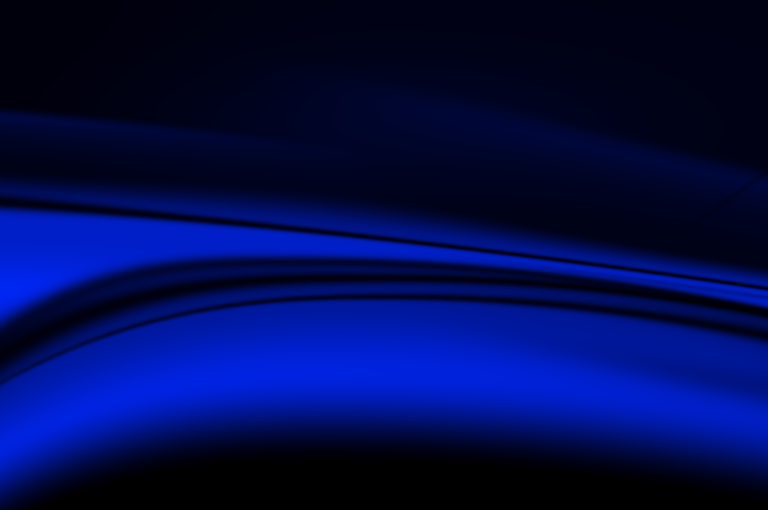
Give the GLSL for this background, as a Shadertoy shader.

```glsl
// Glossy blue waves: layered arcs of light separated by thin dark creases.
// Each crease is a curve over x; the light level is built between the curves
// from top to bottom, then tinted blue.

// Height of an arc: peak (x, y), drop at the left and right borders, left steepness.
float arc(float x, vec2 peak, float dropL, float dropR, float steep) {
    float l = max(peak.x - x, 0.0) / peak.x;
    float r = max(x - peak.x, 0.0) / (1.0 - peak.x);
    return peak.y + dropL * pow(l, steep) + dropR * r * r;
}

float bell(float d, float width) {
    return exp(-d * d / (width * width));
}

// Light that starts at an edge (d = 0) and decays below it.
float edgeGlow(float d, float soft, float decay) {
    return smoothstep(-soft, soft, d) * exp(-max(d, 0.0) / decay);
}

void mainImage(out vec4 fragColor, in vec2 fragCoord) {
    vec2 uv = fragCoord / iResolution.xy;
    float x = uv.x, y = 1.0 - uv.y;          // y runs downward
    float left = pow(1.0 - x, 4.0);          // widens the creases at the left

    // Signed distances below each curve
    float dRim    = y - (0.396 + 0.119 * x + 0.051 * x * x);
    float dUpper  = y - arc(x, vec2(0.40, 0.514), 0.146, 0.098, 3.0);
    float dMiddle = y - arc(x, vec2(0.50, 0.545), 0.154, 0.070, 3.0);
    float dLower  = y - arc(x, vec2(0.50, 0.582), 0.170, 0.078, 2.5);
    float dShadow = y - arc(x, vec2(0.42, 0.822), 0.135, 0.086, 2.5);

    // Dark sky with two faint sheets of light
    float sky = 0.045 + 0.03 * smoothstep(0.0, 0.5, x);
    sky += 0.08 * bell(x - 0.5, 0.3) * bell(y - 0.25, 0.13);
    float dLeftSheet = y - (0.219 + 0.12 * x + 0.11 * x * x);
    sky += 0.25 * edgeGlow(dLeftSheet, 0.014, 0.055) * (1.0 - smoothstep(0.0, 0.55, x));
    float dRightSheet = y - (0.176 + 0.345 * (x - 0.5));
    sky += 0.21 * smoothstep(0.25, 0.95, x)
         * edgeGlow(dRightSheet, 0.05 - 0.025 * x, 0.065);
    float dDiagonal = (y - 0.336) + 1.07 * (x - 1.0);
    sky *= 1.0 - 0.25 * bell(dDiagonal, 0.006) * smoothstep(0.86, 0.96, x);

    // Glow hugging the rim from above
    float reach = 0.065 + 0.03 * bell(x - 0.45, 0.3) - 0.02 * x;
    sky += (0.42 + 0.15 * x) * smoothstep(-reach, 0.0, dRim);

    // Bright ribbon between the rim and the upper crease
    float ribbon = 0.78 + 0.17 * bell(x, 0.3) * bell(y - 0.57, 0.06);
    ribbon -= 0.2 * bell(dRim - 0.018, 0.005) * smoothstep(0.5, 1.0, x);

    // Dim folds, then the large wave body with its bright ridge
    float fold = 0.50 - 0.15 * x * x;
    float body = 0.62 + 0.28 * smoothstep(0.0, 0.15, dLower);
    body *= 1.0 - 0.14 * x * x;
    body *= 1.0 - 0.3 * smoothstep(0.5, 1.0, x) * bell(y - 0.644 - 0.3 * (x - 0.6), 0.035);
    body *= 1.0 - smoothstep(-0.09, 0.09, dShadow);

    // Stack the layers downward
    float light = mix(sky, ribbon, smoothstep(-0.004, 0.006 + 0.008 * left, dRim));
    float softUpper = 0.012 + 0.035 * left;
    light = mix(light, fold, smoothstep(-softUpper, softUpper, dUpper));
    light = mix(light, body, smoothstep(-0.004, 0.008, dLower));

    // Creases
    light *= 1.0 - 0.88 * bell(dRim, 0.0055 + 0.011 * left - 0.001 * x);
    light *= 1.0 - (0.65 + 0.15 * x) * bell(dUpper, 0.010 + 0.022 * left);
    light *= 1.0 - 0.88 * bell(dMiddle, 0.009 + 0.033 * left);
    light *= 1.0 - (0.8 - 0.5 * left) * bell(dLower, 0.0055 + 0.009 * x * x * x);

    float green = max(0.165 * light - 0.008, 0.0);
    fragColor = vec4(0.0, green, light, 1.0);
}
```
